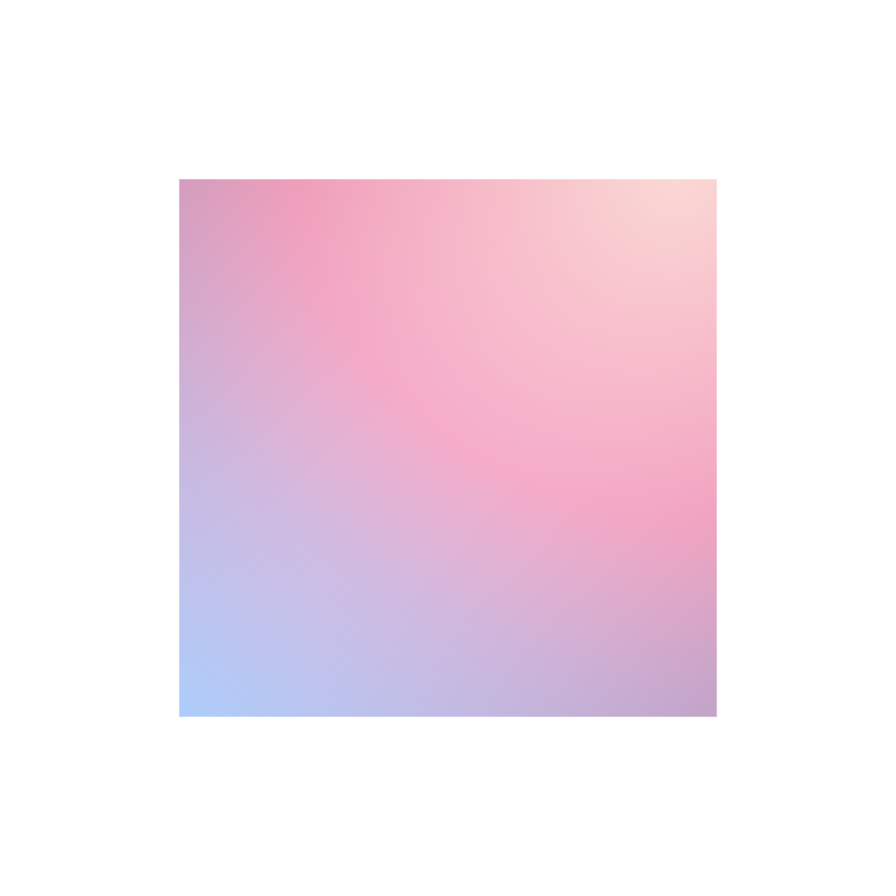
A three.js fragment shader for this background:

```glsl
// A soft pastel square, peach through pink to blue, centred on white.
varying vec2 vUv;

const vec3 WHITE = vec3(1.0);
const vec3 PEACH = vec3(0.980, 0.845, 0.830);
const vec3 BLUSH = vec3(0.972, 0.757, 0.803);
const vec3 PINK = vec3(0.960, 0.675, 0.790);
const vec3 LILAC = vec3(0.820, 0.730, 0.880);
const vec3 SKY = vec3(0.680, 0.800, 0.980);
const vec3 CORNER_TINT = vec3(0.960, 0.860, 0.870);

// Position of x between two gradient stops, clamped to 0..1.
float ramp(float from, float to, float x) {
  return clamp((x - from) / (to - from), 0.0, 1.0);
}

// Distance from a centre, scaled per axis; power 2 gives an ellipse.
float superEllipse(vec2 p, vec2 center, vec2 radii, float power) {
  vec2 q = pow(abs(p - center) / radii + 1e-4, vec2(power));
  return pow(q.x + q.y, 1.0 / power);
}

// Colour stops running outward from the peach glow.
vec3 pastelGradient(float reach) {
  vec3 color = mix(PEACH, BLUSH, ramp(0.0, 0.45, reach));
  color = mix(color, PINK, ramp(0.45, 1.0, reach));
  color = mix(color, LILAC, ramp(1.0, 1.45, reach));
  return mix(color, SKY, ramp(1.45, 2.1, reach));
}

// Mauve shading that deepens toward the two off-diagonal corners.
vec3 shadeCorners(vec3 color, vec2 p, vec3 tint) {
  float offDiagonal = p.x - p.y;
  return color * mix(vec3(1.0), tint, offDiagonal * offDiagonal);
}

// Smooth coverage of a centred square.
float squareMask(vec2 p, float halfSize, float softness) {
  vec2 d = abs(p - 0.5) - halfSize;
  return 1.0 - smoothstep(-softness, softness, max(d.x, d.y));
}

void main() {
  const float HALF_SIZE = 0.3;
  vec2 local = clamp((vUv - 0.5) / (2.0 * HALF_SIZE) + 0.5, 0.0, 1.0);

  // Glow near the upper right, fading to blue at the lower left.
  float reach = superEllipse(local, vec2(0.92, 1.0), vec2(0.70, 0.63), 1.85);
  vec3 pastel = shadeCorners(pastelGradient(reach), local, CORNER_TINT);

  // Place the square on the white surround.
  float mask = squareMask(vUv, HALF_SIZE, 0.001);
  gl_FragColor = vec4(mix(WHITE, pastel, mask), 1.0);
}
```
